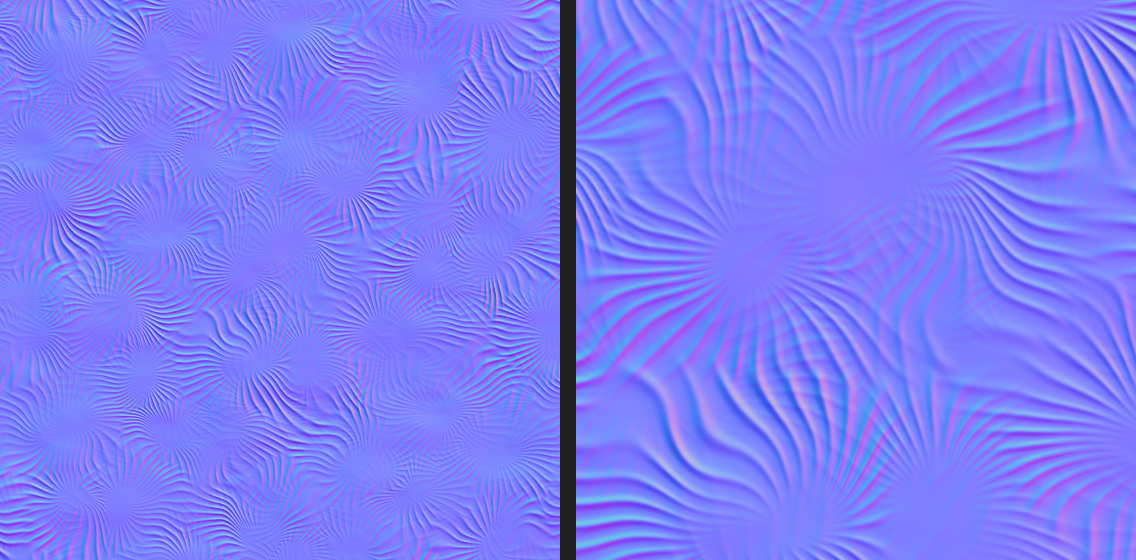
Left, the full canvas; right, a detail of the centre.
A Shadertoy shader for this texture map:

```glsl
// Tangent-space normal map of a surface crumpled into radiating fans.
// Jittered grid points each spread angular ridges; a soft Voronoi blend joins
// the fans into one height field, whose slope is encoded as a colour.

const float TAU = 6.2831853;
const vec2 FAN_GRID = vec2(6.0, 7.0);   // fans across and up the canvas
const float SLOPE_STEP = 0.0014;        // sampling distance for the slope

vec3 hash3(vec2 p) {
    vec3 q = fract(p.xyx * vec3(0.1031, 0.1030, 0.0973));
    q += dot(q, q.yxz + 33.33);
    return fract((q.xxy + q.yzz) * q.zyx);
}

// Smooth value noise in 0..1
float noise(vec2 p) {
    vec2 i = floor(p), f = fract(p);
    f = f * f * f * (f * (f * 6.0 - 15.0) + 10.0);
    float low = mix(hash3(i).x, hash3(i + vec2(1, 0)).x, f.x);
    float high = mix(hash3(i + vec2(0, 1)).x, hash3(i + vec2(1, 1)).x, f.x);
    return mix(low, high, f.y);
}

// Narrow crests with wider valleys between them
float crest(float phase) {
    return exp(1.4 * (sin(phase) - 1.0)) - 0.38;
}

// One fan: ridges radiate from the origin and fade at the hub and the rim
float fan(vec2 offset, float bend, vec3 rnd) {
    float r = length(offset);
    float count = floor(mix(28.0, 42.0, rnd.x));
    float phase = count * atan(offset.y, offset.x + 1e-5) + bend
                + (rnd.y - 0.5) * 9.0 * r + rnd.z * TAU;
    float envelope = smoothstep(0.06, 0.4, r) * (1.0 - smoothstep(0.6, 1.15, r));
    return crest(phase) * envelope * r / count;
}

// Soft Voronoi blend of all fans near p
float fanField(vec2 p, vec2 grid, float seed) {
    vec2 warp = vec2(noise(p * 13.0 + seed), noise(p * 13.0 + seed + 47.0)) - 0.5;
    vec2 q = p * grid + seed + warp * 0.32;
    float bend = 5.0 * noise(p * 10.0 + seed + 13.0) + 3.2 * noise(p * 24.0 + seed);
    vec2 cell = floor(q);
    float total = 0.0, weightSum = 1e-9;
    for (int y = -2; y <= 2; y++) {
        for (int x = -2; x <= 2; x++) {
            vec2 id = cell + vec2(x, y);
            vec3 place = hash3(id + 71.0);
            vec3 style = hash3(id + 153.0);
            vec2 offset = q - id - 0.04 - 0.92 * place.xy;
            float reach = length(offset) - 0.3 * place.z;
            float weight = exp(-reach / 0.05);
            if (reach > 1.3) continue;
            total += weight * fan(offset, bend, style);
            weightSum += weight;
        }
    }
    // Whole regions and single ridges both vary in depth
    float region = smoothstep(0.1, 0.85, noise(p * 8.0 + seed + 9.0));
    float local = noise(p * 25.0 + seed + 5.0);
    float strength = mix(0.5, 1.15, region) * mix(0.35, 1.75, local);
    return strength * total / weightSum / grid.y;
}

// Broad swells, smaller dents and faint grain
float undulation(vec2 p) {
    return 0.0085 * noise(p * vec2(7.0, 9.0) + 21.0)
         + 0.0030 * noise(p * vec2(17.0, 22.0) + 63.0)
         + 0.0004 * noise(p * vec2(50.0, 70.0));
}

float height(vec2 p) {
    float folds = fanField(p, FAN_GRID, 3.0);
    float underFolds = fanField(p, FAN_GRID * 1.15, 29.0);
    return folds + 0.18 * underFolds + undulation(p);
}

// Central differences of the height field
vec2 slope(vec2 p, float e) {
    float dx = height(p + vec2(e, 0)) - height(p - vec2(e, 0));
    float dy = height(p + vec2(0, e)) - height(p - vec2(0, e));
    return vec2(dx, dy) / (2.0 * e);
}

void mainImage(out vec4 fragColor, in vec2 fragCoord) {
    vec2 p = fragCoord / iResolution.y;
    vec2 tilt = slope(p, SLOPE_STEP) * vec2(0.95, 0.87);
    vec3 normal = normalize(vec3(-tilt, 1.0));
    vec3 flatBias = vec3(-0.006, -0.004, -0.003);
    fragColor = vec4(normal * 0.5 + 0.5 + flatBias, 1.0);
}
```
